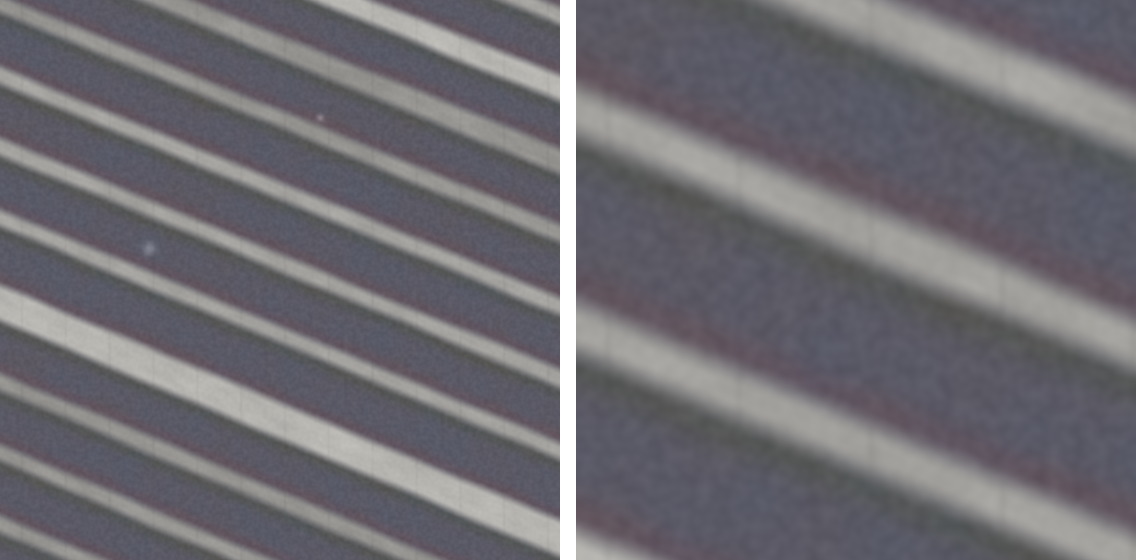
Left, the full canvas; right, a detail of the centre.
Reproduce this texture procedurally as a WebGL 1 fragment shader.

```glsl
precision highp float;
// Slate cloth crossed by soft pale stripes that fall to the right.
// A loop lays the stripes at an even pitch, parted around one broad stripe;
// gradient noise adds grain, mottling and wobble, and hashed cells add specks.

uniform vec2 u_resolution;

const vec3 SLATE = vec3(0.352, 0.350, 0.398);
const vec3 PALE = vec3(1.0, 0.99, 0.965);         // tint of the stripes
const vec3 RED_FRINGE = vec3(0.025, -0.018, -0.026);
const vec3 OLIVE_FRINGE = vec3(-0.020, -0.012, -0.060);

const float SLOPE = 0.415;         // fall of the stripes across the canvas
const float FAN = 0.020;           // stripes steepen slightly downward
const float PITCH = 0.1283;        // vertical distance between stripes
const float ORIGIN = 0.745;        // level of stripe 0 at mid width, from the top
const float BROAD_GAP = 0.0195;    // extra room on each side of stripe 0
const float BROAD_SHIFT = 0.006;
const float THIN_HALF = 0.0148;    // half widths, measured vertically
const float MEDIUM_HALF = 0.0200;
const float BROAD_HALF = 0.0315;
const float SOFTNESS = 0.0105;
const float FRINGE_WIDTH = 0.013;
const float TICK_PITCH = 0.0783;   // faint upright marks across the stripes
const float SPECK_CELLS = 6.0;
const float SPECK_CHANCE = 0.16;

float hash(vec2 p) {
  vec3 q = fract(vec3(p.xyx) * 0.1031);
  q += dot(q, q.yzx + 33.33);
  return fract((q.x + q.y) * q.z);
}

float cornerSlope(vec2 cell, vec2 offset) {
  float angle = 6.28318 * hash(cell);
  return dot(vec2(cos(angle), sin(angle)), offset);
}

// Gradient noise, roughly -0.7 to 0.7
float noise(vec2 p) {
  vec2 i = floor(p), f = fract(p);
  vec2 u = f * f * f * (f * (f * 6.0 - 15.0) + 10.0);
  vec2 e = vec2(1.0, 0.0);
  return mix(mix(cornerSlope(i, f), cornerSlope(i + e.xy, f - e.xy), u.x),
             mix(cornerSlope(i + e.yx, f - e.yx), cornerSlope(i + 1.0, f - 1.0), u.x), u.y);
}

float isStripe(float index, float wanted) {
  return 1.0 - step(0.5, abs(index - wanted));
}

float bell(float x) {
  return exp(-x * x);
}

// Cloth between the stripes: fine grain over cloudy blue patches
vec3 cloth(vec2 p) {
  float grain = 0.028 * noise(p * 140.0) + 0.022 * noise(p * 75.0 + 9.0);
  float cloud = noise(p * 24.0 + 31.0) + noise(p * 7.0 + 5.0);
  return SLATE + grain + cloud * vec3(-0.008, 0.004, 0.016);
}

// Brightness of a stripe, varying from one to the next
float stripeTone(float index) {
  float bright = isStripe(index, 0.0) + isStripe(index, -6.0);
  float dim = isStripe(index, -5.0) + isStripe(index, -4.0) + step(0.5, index);
  return 0.645 + 0.075 * bright - 0.055 * dim;
}

// Sparse flecks, mostly light, some dark
float specks(vec2 p) {
  vec2 cell = floor(p * SPECK_CELLS);
  float pick = hash(cell + 17.0);
  vec2 centre = 0.2 + 0.6 * vec2(hash(cell + 3.0), hash(cell + 8.0));
  float radius = mix(0.035, 0.065, hash(cell + 21.0));
  float strength = mix(-0.16, 0.17, step(0.3, hash(cell + 40.0)));
  return strength * bell(length(fract(p * SPECK_CELLS) - centre) / radius)
       * step(pick, SPECK_CHANCE);
}

void main() {
  vec2 p = gl_FragCoord.xy / u_resolution;
  float x = p.x - 0.5;

  // Level measured downward along the slant
  float level = 1.0 - p.y + SLOPE * x - 2.0 * SLOPE * x;
  level -= FAN * (level - 0.5) * x;
  level += 0.0022 * noise(vec2(p.x * 9.0, level * 8.0));

  vec3 color = cloth(p);
  float tick = bell((fract(p.x / TICK_PITCH) - 0.5) / 0.035);
  float mottle = 0.045 * noise(vec2(p.x * 11.0, level * 17.0))
               + 0.030 * noise(vec2(p.x * 30.0, level * 60.0))
               + 0.020 * noise(p * 130.0);

  for (int n = -8; n <= 4; n++) {
    float index = float(n);
    float broad = isStripe(index, 0.0);
    float medium = isStripe(index, -6.0) + isStripe(index, -5.0);
    float centre = ORIGIN + index * PITCH + sign(index) * BROAD_GAP + broad * BROAD_SHIFT;
    float halfWidth = mix(mix(THIN_HALF, MEDIUM_HALF, medium), BROAD_HALF, broad);
    halfWidth += 0.006 * medium * x + 0.0025 * noise(vec2(p.x * 6.0, index * 3.7));

    // Warm fringe above, olive shade below, then the stripe itself
    float d = level - centre;
    float rim = halfWidth + SOFTNESS;
    color += RED_FRINGE * bell((d + rim) / FRINGE_WIDTH);
    color += OLIVE_FRINGE * bell((d - rim) / FRINGE_WIDTH);
    float cover = 1.0 - smoothstep(halfWidth - SOFTNESS, halfWidth + SOFTNESS, abs(d));
    color = mix(color, PALE * (stripeTone(index) + mottle - 0.022 * tick), cover);
  }

  gl_FragColor = vec4(clamp(color + specks(p), 0.0, 1.0), 1.0);
}
```
